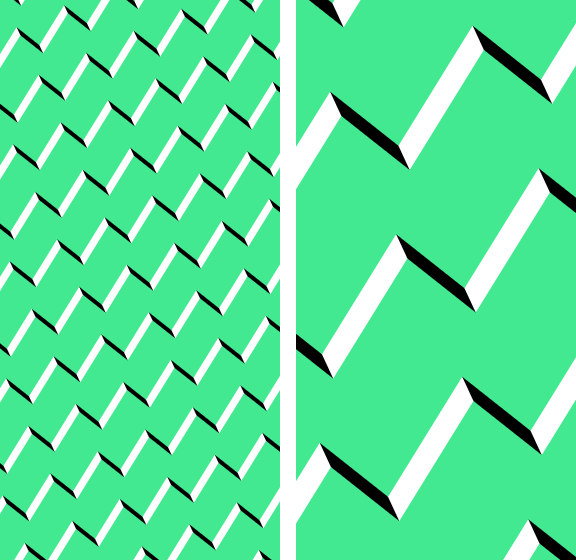
Left: the whole. Right: its middle third, enlarged.
A WebGL 2 fragment shader for this pattern:

```glsl
#version 300 es
precision highp float;

uniform vec2 u_resolution;
out vec4 outColor;

const vec3 GREEN = vec3(0.263, 0.914, 0.565);
const vec3 WHITE = vec3(1.0);
const vec3 BLACK = vec3(0.0);

// Lengths in canvas heights
const float PERIOD = 0.0935;
const float TILT = 0.434;
const vec2 PEAK = vec2(0.0297, 0.9514);

// Lengths in periods
const float FALL_WIDTH = 0.25;
const float DROP = 0.495;
const float THICKNESS = 0.17;

// Coordinates along and across the tilted rows
vec2 toRows(vec2 p, float angle) {
    float c = cos(angle);
    float s = sin(angle);
    return vec2(c * p.x + s * p.y, c * p.y - s * p.x);
}

// Signed distance to a stripe of given width, repeated every unit
float stripe(float x, float center, float width) {
    return abs(fract(x - center + 0.5) - 0.5) - 0.5 * width;
}

// Antialiased inside of a signed distance
float coverage(float dist, float pixel) {
    return clamp(0.5 - dist / pixel, 0.0, 1.0);
}

// Height (x) and slope (y) of a skewed zigzag with its peak at x = 0
vec2 zigzag(float x, float fallWidth, float drop) {
    float t = fract(x);
    float fallSlope = -drop / fallWidth;
    float riseSlope = drop / (1.0 - fallWidth);
    return t < fallWidth
        ? vec2(fallSlope * t, fallSlope)
        : vec2(riseSlope * (t - 1.0), riseSlope);
}

void main() {
    vec2 p = gl_FragCoord.xy / u_resolution.y;
    vec2 q = toRows(p - PEAK, TILT) / PERIOD;
    float pixel = 1.0 / (PERIOD * u_resolution.y);

    // Folded band hanging below the zigzag edge
    vec2 edge = zigzag(q.x, FALL_WIDTH, DROP);
    float depth = edge.x - q.y;
    float bandDist = stripe(depth, 0.5 * THICKNESS, THICKNESS);
    float band = coverage(bandDist * inversesqrt(1.0 + edge.y * edge.y), pixel);

    // Black on the falling side, white on the rising side
    float falling = coverage(stripe(q.x, 0.5 * FALL_WIDTH, FALL_WIDTH), pixel);
    vec3 ink = mix(WHITE, BLACK, falling);

    outColor = vec4(mix(GREEN, ink, band), 1.0);
}
```
